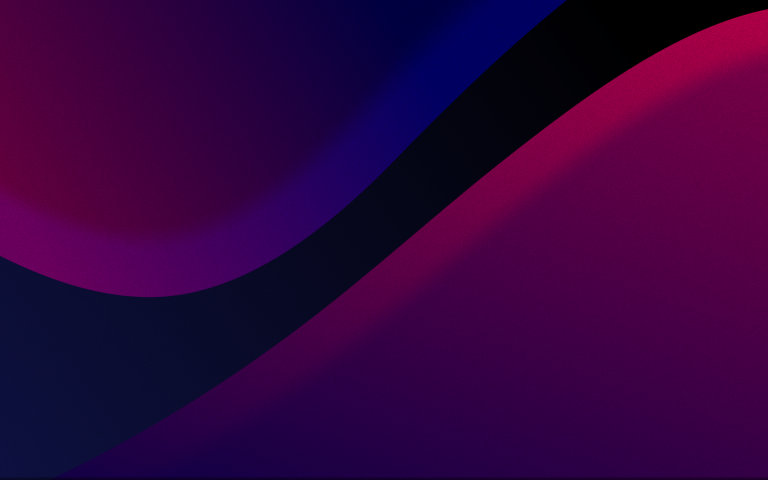
Write a Shadertoy shader that draws this background.

```glsl
// Two glossy violet waves divided by a dark diagonal ribbon.
// Each wave edge is a chain of cubic Hermite spans; the distance to it sets
// the antialiased border and a soft rim, over linear colour gradients.

// Rim layout, in canvas heights
const float UPPER_RIM = 0.122;
const float LOWER_RIM = 0.092;
const float RIM_BLUR = 0.034;
const float RIM_BOOST = 1.38;

// Colours
const vec3 UPPER_WARM = vec3(0.39, 0.0, 0.24);
const vec3 UPPER_COOL = vec3(0.0, 0.0, 0.25);
const vec3 UPPER_RIM_WARM = vec3(0.41, 0.0, 0.36);
const vec3 UPPER_RIM_COOL = vec3(0.0, 0.0, 0.38);
const vec3 RIBBON_BLUE = vec3(0.053, 0.065, 0.25);
const float LOWER_BLUE = 0.27;

// Film grain
const float GRAIN_CELLS = 480.0;
const float GRAIN_AMOUNT = 0.10;

// Knots hold position x, height y and slope z
float hermite(float x, vec3 a, vec3 b) {
    float w = b.x - a.x;
    float t = (x - a.x) / w;
    float s = t * t * (3.0 - 2.0 * t);
    float u = 1.0 - t;
    return mix(a.y, b.y, s) + w * t * u * (u * a.z - t * b.z);
}

float upperEdge(float x) {
    const vec3 start = vec3(0.0, 0.467, -0.50);
    const vec3 trough = vec3(0.3125, 0.381, 0.0);
    const vec3 rise = vec3(0.823, 0.667, 1.03);
    const vec3 end = vec3(1.181, 1.0, 0.80);
    if (x < trough.x) return hermite(x, start, trough);
    if (x < rise.x) return hermite(x, trough, rise);
    return hermite(x, rise, end);
}

float lowerEdge(float x) {
    const vec3 start = vec3(0.104, 0.0, 0.48);
    const vec3 rise = vec3(0.644, 0.333, 0.766);
    const vec3 bend = vec3(1.05, 0.667, 0.79);
    const vec3 end = vec3(1.6, 0.981, 0.20);
    if (x < rise.x) return hermite(x, start, rise);
    if (x < bend.x) return hermite(x, rise, bend);
    return hermite(x, bend, end);
}

// Vertical offset scaled by slope to approximate true distance
float edgeDistance(float offset, float slope) {
    return offset * inversesqrt(1.0 + slope * slope);
}

float hash(vec2 p) {
    vec3 q = fract(p.xyx * 0.1031);
    q += dot(q, q.yzx + 33.33);
    return fract((q.x + q.y) * q.z);
}

vec3 upperColor(vec2 p, float d) {
    float warmth = clamp(1.36 - 0.96 * p.x - 0.60 * p.y, 0.0, 1.0);
    vec3 body = mix(UPPER_COOL, UPPER_WARM, warmth);
    vec3 rim = mix(UPPER_RIM_COOL, UPPER_RIM_WARM, warmth);
    float blur = RIM_BLUR * (0.8 + 0.5 * p.x);
    return mix(rim, body, smoothstep(UPPER_RIM - blur, UPPER_RIM + blur, d));
}

vec3 lowerColor(vec2 p, float d) {
    float red = 0.04 + 0.10 * p.x + 0.30 * p.y;
    float inside = smoothstep(LOWER_RIM - RIM_BLUR, LOWER_RIM + RIM_BLUR, d);
    return vec3(red * mix(RIM_BOOST, 1.0, inside), 0.0, LOWER_BLUE);
}

vec3 ribbonColor(vec2 p) {
    const vec2 axis = vec2(1.3, 0.96);
    return RIBBON_BLUE * clamp(1.0 - dot(p, axis) / dot(axis, axis), 0.0, 1.0);
}

void mainImage(out vec4 fragColor, in vec2 fragCoord) {
    // Canvas coordinates, fitted to a 1.6 by 1 frame
    vec2 p = fragCoord / iResolution.xy * vec2(1.6, 1.0);
    float aa = 0.75 / iResolution.y;

    // Signed distances, positive inside each wave
    const float STEP = 0.004;
    float top = upperEdge(p.x);
    float bottom = lowerEdge(p.x);
    float dUpper = edgeDistance(p.y - top, (upperEdge(p.x + STEP) - top) / STEP);
    float dLower = edgeDistance(bottom - p.y, (lowerEdge(p.x + STEP) - bottom) / STEP);

    // Layers
    vec3 color = ribbonColor(p);
    color = mix(color, upperColor(p, dUpper), smoothstep(-aa, aa, dUpper));
    color = mix(color, lowerColor(p, dLower), smoothstep(-aa, aa, dLower));

    // Grain and a faint dark base line
    float grain = hash(floor(p * GRAIN_CELLS)) - 0.5;
    color *= 1.0 + GRAIN_AMOUNT * grain;
    color *= mix(0.6, 1.0, smoothstep(0.002, 0.008, p.y));

    fragColor = vec4(color, 1.0);
}
```
